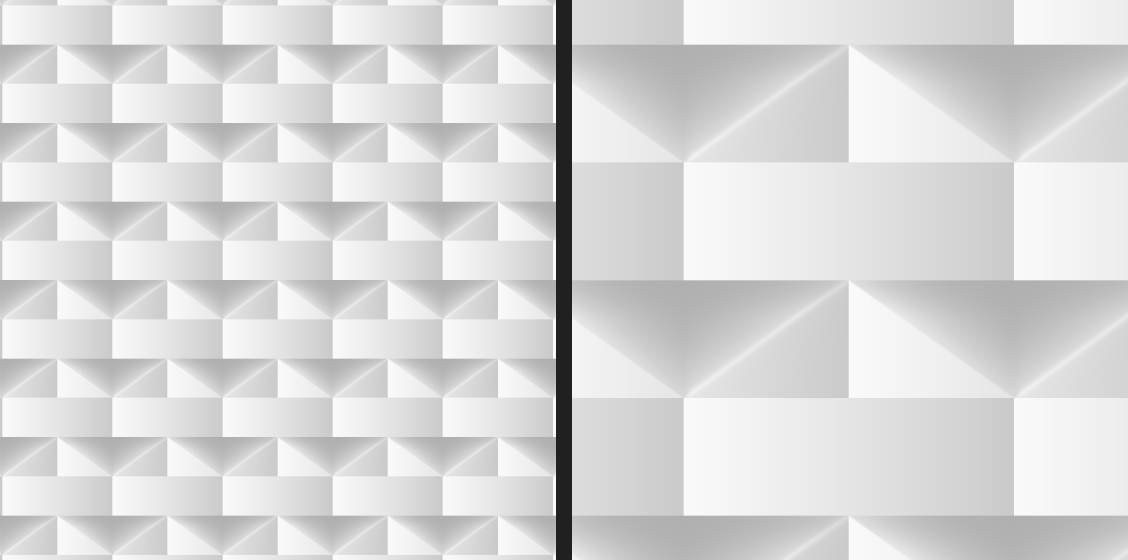
Left: the whole. Right: its middle third, enlarged.
Give the GLSL for this pattern, as a WebGL 1 fragment shader.

```glsl
precision highp float;
// Pale relief wall of staggered bricks: plain rows alternate with rows whose
// bricks carry a shaded, downward-pointing fold. Each brick is a horizontal
// gradient; the fold is a triangle shaded by its depth from the slanted edges.

uniform vec2 u_resolution;

const vec2 BRICK_SIZE = vec2(0.1981, 0.0701);  // fractions of the canvas
const vec2 WALL_OFFSET = vec2(0.0040, 0.0094); // from the upper left corner
const int SAMPLES = 3;                         // antialiasing grid per axis

// Face lit from the left, falling off faster toward the right.
float brickFace(float x) {
  return mix(0.98, 0.79, mix(x, x * x, 0.25));
}

// Inverted triangle spanning the brick top, with its tip at the bottom center.
float foldedFace(vec2 cell) {
  float side = 2.0 * cell.x - 1.0;
  float depth = cell.y - abs(side);
  float face = brickFace(cell.x);

  // Fold surface: light at the slanted edges, dark at the top center.
  float leftEdge = mix(0.95, 0.84, clamp(2.0 * cell.x, 0.0, 1.0));
  float edgeTone = mix(leftEdge, 0.86, smoothstep(-0.08, 0.08, side));
  float hollow = 1.0 - pow(1.0 - clamp(depth, 0.0, 1.0), 2.0);
  float fold = mix(edgeTone, 0.69, hollow);
  fold -= 0.07 * smoothstep(0.65, 1.0, cell.y) * (1.0 - hollow);
  float tone = mix(face, fold, smoothstep(-0.015, 0.015, depth));

  // Thin highlight with a faint glow along the right crease.
  float rightSide = smoothstep(0.0, 0.06, side);
  float crease = exp(-pow(depth / 0.035, 2.0));
  float glow = exp(-abs(depth) / 0.12);
  return tone + rightSide * (0.045 * crease + 0.015 * glow);
}

// Tone at a point measured right and down from the upper left corner.
float wallTone(vec2 point) {
  vec2 grid = (point - WALL_OFFSET) / BRICK_SIZE;
  float foldedRow = mod(floor(grid.y), 2.0);
  grid.x += 0.5 * foldedRow;
  vec2 cell = vec2(fract(grid.x), 1.0 - fract(grid.y));
  return foldedRow > 0.5 ? foldedFace(cell) : brickFace(cell.x);
}

void main() {
  float total = 0.0;
  for (int j = 0; j < SAMPLES; j++) {
    for (int i = 0; i < SAMPLES; i++) {
      vec2 jitter = (vec2(float(i), float(j)) + 0.5) / float(SAMPLES) - 0.5;
      vec2 uv = (gl_FragCoord.xy + jitter) / u_resolution;
      total += wallTone(vec2(uv.x, 1.0 - uv.y));
    }
  }
  float tone = total / float(SAMPLES * SAMPLES);
  gl_FragColor = vec4(vec3(tone), 1.0);
}
```
